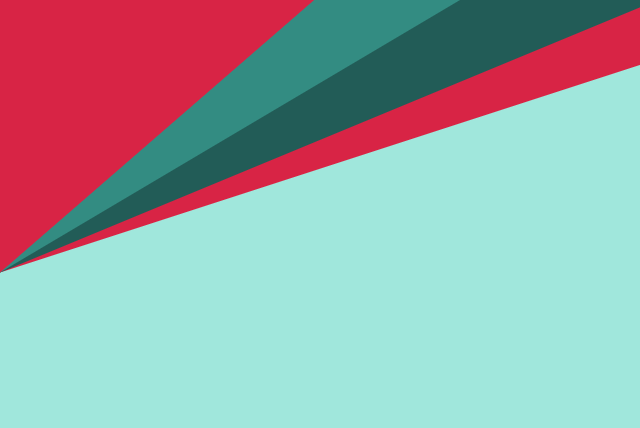
Reproduce this background procedurally as a Shadertoy shader.

```glsl
// Flat crimson and teal wedges fanning out from the left edge above a pale mint field.

#define APEX   vec2(0.0, 0.3633)  // common corner of all wedges, as a share of the canvas
#define SLOPES vec4(0.4850, 0.6195, 0.8858, 1.2970)  // wedge edges, lowest to steepest
#define MINT    vec3(0.629, 0.907, 0.861)
#define CRIMSON vec3(0.849, 0.141, 0.270)
#define PINE    vec3(0.133, 0.361, 0.341)
#define TEAL    vec3(0.200, 0.549, 0.510)

// Smooth coverage of the area above a ray of the given slope from the apex.
float aboveRay(vec2 uv, float slope) {
    vec2 fromApex = uv - APEX;
    float height = fromApex.y - slope * fromApex.x;
    float pixelSpan = length(vec2(slope, 1.0) / iResolution.xy);
    return clamp(height / pixelSpan + 0.5, 0.0, 1.0);
}

void mainImage(out vec4 fragColor, in vec2 fragCoord) {
    vec2 uv = fragCoord / iResolution.xy;
    vec3 wedgeColors[4] = vec3[4](CRIMSON, PINE, TEAL, CRIMSON);

    // Each wedge covers everything above its lower edge.
    vec3 color = MINT;
    for (int i = 0; i < 4; i++) {
        color = mix(color, wedgeColors[i], aboveRay(uv, SLOPES[i]));
    }
    fragColor = vec4(color, 1.0);
}
```
